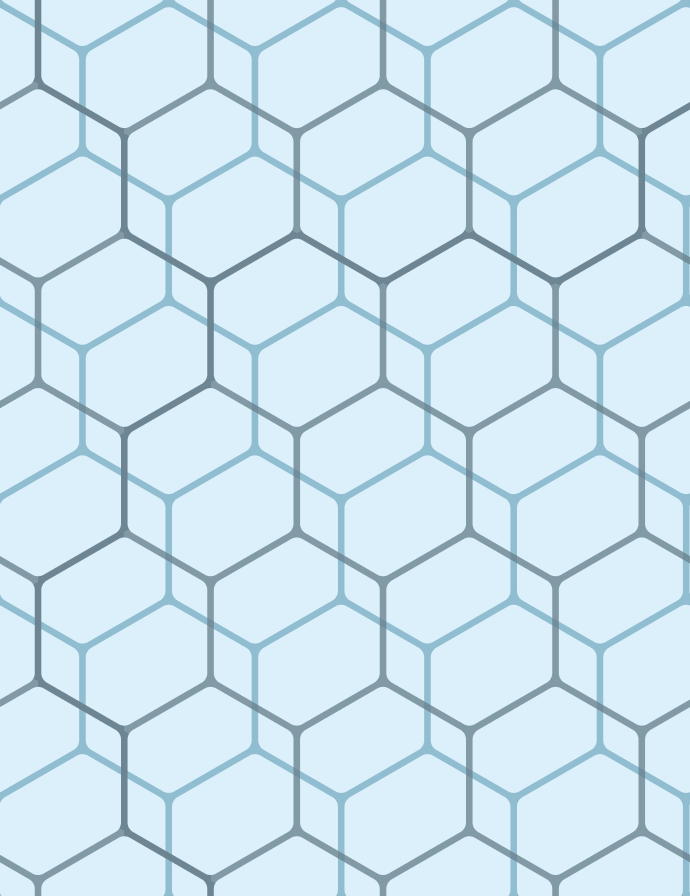
This pattern is drawn by a WebGL 1 fragment shader. Its source:

```glsl
precision highp float;
// Two overlapping translucent honeycomb line grids, blue under slate, on pale blue.

uniform vec2 u_resolution;

const float ROOT3 = 1.7320508;

// Centre of the pointy-topped hexagon (width 1) that contains p.
vec2 hexCentre(vec2 p) {
  vec2 pitch = vec2(1.0, ROOT3);
  vec2 even = pitch * floor(p / pitch + 0.5);
  vec2 odd = pitch * (floor(p / pitch) + 0.5);
  return distance(p, even) < distance(p, odd) ? even : odd;
}

// Signed distance to a pointy-topped hexagon with rounded corners.
float roundedHex(vec2 q, float apothem, float radius) {
  vec2 mirror = vec2(0.5, -0.5 * ROOT3);
  q = abs(q);
  q -= 2.0 * min(dot(mirror, q), 0.0) * mirror;
  float core = apothem - radius;
  float halfSide = core / ROOT3;
  vec2 toEdge = vec2(q.x - core, q.y - clamp(q.y, -halfSide, halfSide));
  return length(toEdge) * sign(toEdge.x) - radius;
}

// Coverage of the lines left between the rounded cells.
float honeycomb(vec2 p, float pixel) {
  float d = roundedHex(p - hexCentre(p), 0.481, 0.065);
  return clamp(d / pixel + 0.5, 0.0, 1.0);
}

// Centre of the cell across the edge nearest to p.
vec2 neighbourCentre(vec2 p, vec2 centre) {
  vec2 q = p - centre;
  vec2 nearest = vec2(1.0, 0.0);
  for (int i = 1; i < 3; i++) {
    float angle = float(i) * 1.0471976;
    vec2 axis = vec2(cos(angle), sin(angle));
    if (abs(dot(q, axis)) > abs(dot(q, nearest))) nearest = axis;
  }
  return centre + nearest * (dot(q, nearest) < 0.0 ? -1.0 : 1.0);
}

// Patch of cells: left of a zigzag, upper right or lower right.
float patchId(vec2 centre) {
  float row = floor(centre.y / (0.5 * ROOT3) + 0.5);
  float zigzag = 0.5 * abs(mod(row + 1.0, 4.0) - 2.0);
  if (centre.x < zigzag) return 0.0;
  return row > (centre.x < 3.5 ? 3.5 : 4.5) ? 1.0 : 2.0;
}

void main() {
  // Four cells span the canvas width.
  float pixel = 4.0 / u_resolution.x;
  vec2 p = gl_FragCoord.xy * pixel;
  vec3 color = vec3(0.86, 0.94, 0.98);

  // Blue grid.
  color = mix(color, vec3(0.57, 0.74, 0.82), honeycomb(p - vec2(0.978, 1.143), pixel));

  // Slate grid, inked twice along the seams between patches.
  vec2 slate = p - vec2(0.2205, 0.667);
  vec2 centre = hexCentre(slate);
  bool seam = patchId(centre) != patchId(neighbourCentre(slate, centre));
  float opacity = seam ? 0.95 : 0.78;
  color = mix(color, vec3(0.41, 0.505, 0.557), honeycomb(slate, pixel) * opacity);

  gl_FragColor = vec4(color, 1.0);
}
```
